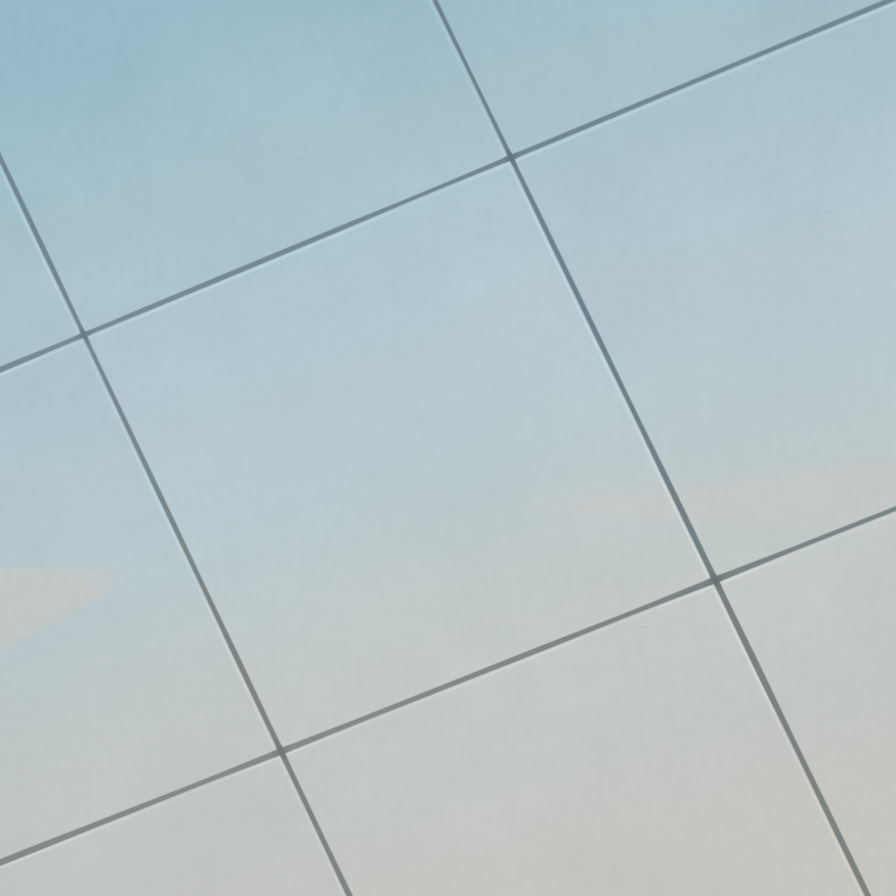
A three.js fragment shader for this texture:

```glsl
// Large square cladding panels on a tilted grid with thin dark joints.
// A slightly perspective grid is solved per point; the satin panels carry a
// blue to warm grey sky gradient, faint pale reflections and fine mottling.
varying vec2 vUv;

// Grid: one crossing, the two panel edges leaving it, and the foreshortening
const vec2 GRID_ORIGIN = vec2(0.0938, 0.6263);
const vec2 EDGE_RIGHT = vec2(0.4668, 0.1838);
const vec2 EDGE_DOWN = vec2(0.2175, -0.4662);
const vec2 PERSPECTIVE = vec2(-0.0171, -0.0081);
const float PANEL_SIZE = 0.518;

// Joints
const float JOINT_HALF_TOP = 0.0024;
const float JOINT_HALF_BOTTOM = 0.0033;
const float EDGE_SOFTNESS = 0.0013;
const float LIP_OFFSET = 0.0055;
const float LIP_WIDTH = 0.0016;
const float LIP_STRENGTH = 0.055;
const vec3 JOINT_COOL = vec3(0.40, 0.49, 0.53);
const vec3 JOINT_WARM = vec3(0.48, 0.50, 0.49);

// Panel finish
const vec3 SKY_DEEP = vec3(0.59, 0.725, 0.785);
const vec3 SKY_BLUE = vec3(0.665, 0.765, 0.805);
const vec3 SKY_PALE = vec3(0.715, 0.787, 0.815);
const vec3 HAZE = vec3(0.755, 0.785, 0.778);
const vec3 WARM_GREY = vec3(0.775, 0.772, 0.752);
const vec3 REFLECTION = vec3(0.80, 0.79, 0.765);
const float MOTTLE = 0.028;
const float GRAIN = 0.016;
const float PANEL_TINT = 0.008;

float hash(vec2 p) {
  return fract(sin(dot(p, vec2(127.1, 311.7))) * 43758.5453);
}

float noise(vec2 p) {
  vec2 i = floor(p), f = fract(p);
  f = f * f * (3.0 - 2.0 * f);
  return mix(mix(hash(i), hash(i + vec2(1.0, 0.0)), f.x),
             mix(hash(i + vec2(0.0, 1.0)), hash(i + vec2(1.0, 1.0)), f.x), f.y);
}

float fbm(vec2 p) {
  float sum = 0.0, amplitude = 0.5;
  for (int i = 0; i < 4; i++) {
    sum += amplitude * noise(p);
    p = p * 2.03 + 17.3;
    amplitude *= 0.5;
  }
  return sum;
}

float cross2(vec2 a, vec2 b) { return a.x * b.y - a.y * b.x; }

// Canvas point to panel coordinates: whole numbers lie on the joints
vec2 panelCoords(vec2 p) {
  vec2 u = EDGE_RIGHT - PERSPECTIVE.x * p;
  vec2 v = EDGE_DOWN - PERSPECTIVE.y * p;
  vec2 r = p - GRID_ORIGIN;
  return vec2(cross2(r, v), cross2(u, r)) / cross2(u, v);
}

vec3 skyGradient(vec2 p) {
  float t = 0.78 * (1.0 - p.y) + 0.22 * p.x + 0.10 * (fbm(p * 3.0) - 0.47);
  vec3 c = mix(SKY_DEEP, SKY_BLUE, smoothstep(-0.02, 0.27, t));
  c = mix(c, SKY_PALE, smoothstep(0.20, 0.48, t));
  c = mix(c, HAZE, smoothstep(0.45, 0.68, t));
  return mix(c, WARM_GREY, smoothstep(0.65, 0.98, t));
}

// Soft wedge opening sideways from its tip between two slopes
float wedge(vec2 p, vec2 tip, float side, float low, float high, float soft) {
  vec2 q = p - tip;
  float x = q.x * side;
  float inside = smoothstep(-soft, soft, q.y - low * x)
               * smoothstep(-soft, soft, high * x - q.y);
  return inside * smoothstep(0.0, 0.12, x);
}

void main() {
  vec2 p = vUv;
  vec2 cell = panelCoords(p);
  vec2 d = (cell - floor(cell + 0.5)) * PANEL_SIZE;

  // Panels: sky, reflections, small tint differences and mottling
  vec3 color = skyGradient(p);
  color = mix(color, REFLECTION, 0.60 * wedge(p, vec2(0.18, 0.366), -1.0, -0.50, 0.0, 0.005));
  color = mix(color, REFLECTION, 0.32 * wedge(p, vec2(0.55, 0.433), 1.0, -0.05, 0.11, 0.012));
  color += PANEL_TINT * (hash(floor(cell) + 5.0) - 0.5);
  color += MOTTLE * (fbm(p * 9.0 + 4.0) - 0.47);
  float weave = 0.5 * noise(p * vec2(190.0, 60.0)) + 0.5 * noise(p * vec2(70.0, 170.0) + 9.0);
  color += GRAIN * (weave - 0.5);

  // Pale lips: left of the steep joints, below the shallow ones
  vec2 wear = vec2(noise(cell.yx * vec2(5.0, 1.0)), noise(cell * vec2(5.0, 1.0) + 31.0));
  vec2 lipDist = (d - vec2(-LIP_OFFSET, LIP_OFFSET)) / LIP_WIDTH;
  vec2 lip = exp(-lipDist * lipDist) * (0.35 + 0.9 * wear);
  color += LIP_STRENGTH * max(lip.x, lip.y);

  // Joints: uneven width and depth, a little wider where they cross
  float crossing = exp(-dot(d, d) / 0.00006);
  vec2 halfWidth = mix(JOINT_HALF_BOTTOM, JOINT_HALF_TOP, p.y) + 0.0010 * (wear - 0.5) + 0.0008 * crossing;
  vec2 line = 1.0 - smoothstep(halfWidth - EDGE_SOFTNESS, halfWidth + EDGE_SOFTNESS, abs(d));
  line *= 0.80 + 0.20 * wear.yx;
  vec3 jointColor = mix(JOINT_WARM, JOINT_COOL, smoothstep(0.15, 0.75, p.y));
  color = mix(color, jointColor - 0.06 * crossing, max(line.x, line.y));

  gl_FragColor = vec4(clamp(color, 0.0, 1.0), 1.0);
}
```
